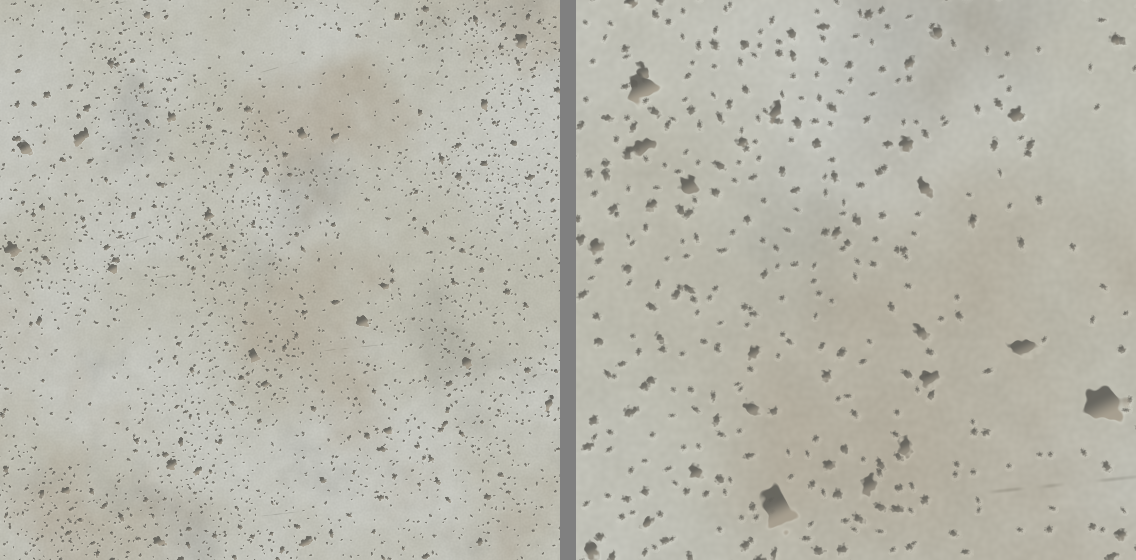
Left, the full canvas; right, a detail of the centre.
Give the GLSL for this texture, as a WebGL 2 fragment shader.

```glsl
#version 300 es
precision highp float;
// Weathered pale concrete: soft beige stains, scattered air pits and faint scratches.

uniform vec2 u_resolution;
out vec4 fragColor;

const vec3 COOL_GREY = vec3(0.772, 0.776, 0.748);
const vec3 WARM_GREY = vec3(0.734, 0.731, 0.682);
const vec3 STAIN = vec3(0.690, 0.662, 0.600);
const vec3 PIT_SHADOW = vec3(0.375, 0.370, 0.345);
const vec3 PIT_FLOOR = vec3(0.660, 0.625, 0.560);
const vec2 LIGHT_FALL = vec2(0.45, -0.89);
const float TAU = 6.28318;

// Two random values in 0..1 per lattice cell and seed
vec2 hash2(vec2 cell, float seed) {
    uvec3 v = uvec3(ivec3(cell, seed) + 4096);
    v = v * 1664525u + 1013904223u;
    v.x += v.y * v.z; v.y += v.z * v.x; v.z += v.x * v.y;
    v ^= v >> 16u;
    v.x += v.y * v.z; v.y += v.z * v.x;
    return vec2(v.xy >> 8u) / 16777216.0;
}

float cornerGradient(vec2 cell, vec2 offset, float seed) {
    float angle = TAU * hash2(cell, seed).x;
    return dot(vec2(cos(angle), sin(angle)), offset);
}

float gradientNoise(vec2 p, float seed) {
    vec2 i = floor(p), f = fract(p);
    vec2 u = f * f * f * (f * (f * 6.0 - 15.0) + 10.0);
    vec2 e = vec2(1.0, 0.0);
    float low = mix(cornerGradient(i, f, seed), cornerGradient(i + e, f - e, seed), u.x);
    float high = mix(cornerGradient(i + e.yx, f - e.yx, seed),
                     cornerGradient(i + 1.0, f - 1.0, seed), u.x);
    return 1.4 * mix(low, high, u.y);
}

float fbm(vec2 p, float seed) {
    float sum = 0.0, gain = 0.6;
    for (int octave = 0; octave < 5; octave++) {
        sum += gain * gradientNoise(p, seed + float(octave));
        p = p * 2.03 + 7.3;
        gain *= 0.5;
    }
    return sum;
}

// Nearest pit: x = signed distance to its outline, yz = position relative to its radius
vec3 nearestPit(vec2 uv, float cells, float presence, vec2 radii, float seed) {
    vec3 nearest = vec3(1.0, 0.0, 0.0);
    vec2 home = floor(uv * cells);
    for (int y = -1; y <= 1; y++) {
        for (int x = -1; x <= 1; x++) {
            vec2 cell = home + vec2(x, y);
            vec2 traits = hash2(cell, seed + 1.0);
            float radius = mix(radii.x, radii.y, traits.y * traits.y);
            vec2 q = (uv - (cell + hash2(cell, seed)) / cells) / radius;
            if (dot(q, q) > 9.0) continue;
            float crowding = gradientNoise(cell / cells * 4.0, 90.0);
            if (traits.x > presence * clamp(1.0 + 1.6 * crowding, 0.25, 2.0)) continue;

            // Stretched, turned and ragged outline
            vec2 shape = hash2(cell, seed + 2.0);
            float angle = 0.5 * TAU * shape.x;
            vec2 axis = vec2(cos(angle), sin(angle));
            float stretch = mix(1.0, 1.45, shape.y);
            vec2 local = vec2(dot(q, axis) / stretch, dot(q, vec2(-axis.y, axis.x)) * stretch);
            float ragged = 0.55 * gradientNoise(q * 1.3 + cell * 3.7, seed + 3.0);
            float d = (length(local) - 1.0 + ragged) * radius;
            if (d < nearest.x) nearest = vec3(d, q);
        }
    }
    return nearest;
}

// Shadowed upper wall, lit lower floor and a thin pale lip
vec3 carvePit(vec3 color, vec3 pit, float floorLight, float depth, float soft) {
    float facing = dot(pit.yz, LIGHT_FALL);
    float lip = exp(-pow(pit.x / 0.0022, 2.0)) * smoothstep(-0.4, 1.0, facing);
    color += 0.045 * lip;
    vec3 inside = mix(PIT_SHADOW, PIT_FLOOR, floorLight * smoothstep(-0.5, 0.7, facing));
    return mix(color, inside, depth * (1.0 - smoothstep(-soft, soft, pit.x)));
}

// Faint hairlines rising slightly to the right
float scratches(vec2 uv, float width) {
    float mark = 0.0;
    for (int i = 0; i < 7; i++) {
        vec2 start = hash2(vec2(i, 3), 70.0);
        vec2 form = hash2(vec2(i, 5), 71.0);
        vec2 span = mix(0.07, 0.2, form.x) * vec2(1.0, mix(0.1, 0.35, form.y));
        vec2 offset = uv - start;
        float along = clamp(dot(offset, span) / dot(span, span), 0.0, 1.0);
        float d = length(offset - along * span);
        mark = max(mark, (1.0 - smoothstep(0.0, width, d)) * sin(0.5 * TAU * along));
    }
    return mark * smoothstep(-0.2, 0.4, gradientNoise(uv * 45.0, 72.0));
}

void main() {
    vec2 uv = gl_FragCoord.xy / u_resolution.y;
    float soft = max(0.0011, 0.6 / u_resolution.y);

    // Cloudy surface, stains and grey smudges
    vec3 color = mix(COOL_GREY, WARM_GREY, smoothstep(-0.4, 0.4, fbm(uv * 3.2, 10.0)));
    color = mix(color, STAIN, 0.85 * smoothstep(0.04, 0.6, fbm(uv * 2.6 + 4.0, 20.0)));
    color *= 1.0 - 0.07 * smoothstep(0.1, 0.6, fbm(uv * 4.5, 30.0));
    color += 0.022 * fbm(uv * 38.0, 40.0) + 0.016 * gradientNoise(uv * 230.0, 50.0);
    color -= 0.09 * scratches(uv, 1.6 * soft);

    // Pits from pinholes to broad chipped hollows
    color = carvePit(color, nearestPit(uv, 85.0, 0.40, vec2(0.0012, 0.0027), 100.0), 0.35, 0.85, soft);
    color = carvePit(color, nearestPit(uv, 30.0, 0.28, vec2(0.0028, 0.0062), 110.0), 0.65, 0.9, soft);
    color = carvePit(color, nearestPit(uv, 9.0, 0.28, vec2(0.0065, 0.0135), 120.0), 0.95, 0.9, soft);

    fragColor = vec4(color, 1.0);
}
```
